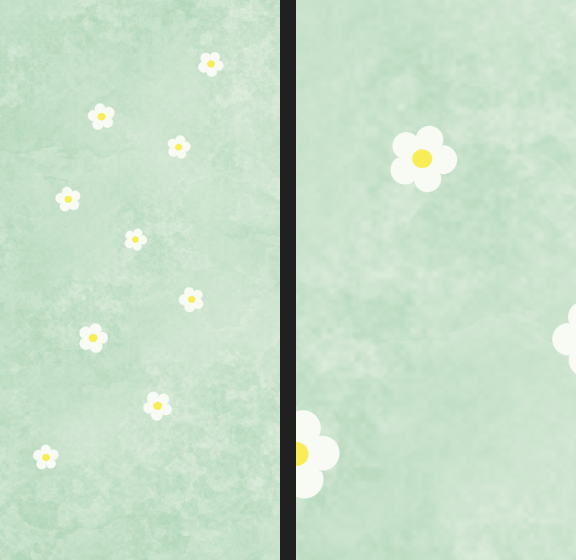
Left, the full canvas; right, a detail of the centre.
A WebGL 2 fragment shader for this pattern:

```glsl
#version 300 es
precision highp float;

uniform vec2 u_resolution;
out vec4 fragColor;

// Colours
const vec3 DEEP_GREEN = vec3(0.705, 0.846, 0.732);
const vec3 PALE_GREEN = vec3(0.848, 0.916, 0.848);
const vec3 PETAL_WHITE = vec3(0.972, 0.982, 0.957);
const vec3 CENTRE_YELLOW = vec3(0.975, 0.930, 0.340);

// Flowers, in units of canvas width unless noted
const int FLOWER_COUNT = 9;
const float PETALS = 5.0;
const float MIN_RADIUS = 0.041;
const float MAX_RADIUS = 0.057;
const vec2 FIELD_LOW = vec2(0.18, 0.20);   // fractions of the canvas
const vec2 FIELD_SIZE = vec2(0.61, 0.70);
const float PETAL_REACH = 0.59;            // relative to flower radius
const float PETAL_SIZE = 0.39;
const float CENTRE_SIZE = 0.29;

// Watercolour paper
const float BASE_TONE = 0.56;
const float WASH_SCALE = 2.6;
const float WASH_STRENGTH = 0.95;
const float STAIN_SCALE = 3.2;
const float STAIN_DEPTH = 0.42;
const float DAB_SCALE = 22.0;
const float DAB_STRENGTH = 0.30;
const float GRAIN_SCALE = 150.0;
const float GRAIN_STRENGTH = 0.34;

const float TAU = 6.28318;
const float GOLDEN = 0.618034;

float hash(vec2 p) {
    return fract(sin(dot(p, vec2(127.1, 311.7))) * 43758.5453);
}

float noise(vec2 p) {
    vec2 cell = floor(p);
    vec2 f = fract(p);
    f = f * f * (3.0 - 2.0 * f);
    float low = mix(hash(cell), hash(cell + vec2(1, 0)), f.x);
    float high = mix(hash(cell + vec2(0, 1)), hash(cell + vec2(1, 1)), f.x);
    return mix(low, high, f.y);
}

float fbm(vec2 p) {
    float sum = 0.0;
    float amplitude = 0.5;
    for (int i = 0; i < 6; i++) {
        sum += amplitude * noise(p);
        p = mat2(1.6, 1.2, -1.2, 1.6) * p + 7.3;
        amplitude *= 0.5;
    }
    return sum;
}

// Pigment that gathers on one side of a drying line and fades on the other
float stain(vec2 p, float level) {
    float rise = fbm(p) - level;
    return smoothstep(-0.004, 0.008, rise) * exp(-max(rise, 0.0) * 20.0);
}

vec3 paper(vec2 p) {
    vec2 warp = vec2(fbm(p * 3.0 + 11.0), fbm(p * 3.0 + 37.0)) - 0.5;
    float wash = fbm((p + 0.3 * warp) * WASH_SCALE + 4.0);
    float tone = BASE_TONE + WASH_STRENGTH * (wash - 0.49);

    // Patchy stains with one crisp border
    vec2 flow = (p + 0.15 * warp) * vec2(0.8, 1.2) * STAIN_SCALE;
    float darkMask = smoothstep(0.36, 0.62, noise(p * 2.8 + 21.0));
    float paleMask = smoothstep(0.40, 0.65, noise(p * 3.1 + 44.0));
    tone -= STAIN_DEPTH * darkMask * stain(flow + 15.0, 0.50);
    tone += 0.6 * STAIN_DEPTH * paleMask * stain(flow * 1.5 + 52.0, 0.50);

    // Pale sponge dabs, small pigment flecks and fine tooth
    float dabMask = smoothstep(0.36, 0.60, fbm(p * 3.5 + 63.0));
    float dabs = smoothstep(0.47, 0.58, fbm(p * DAB_SCALE + 5.0));
    float flecks = smoothstep(0.55, 0.64, fbm(p * DAB_SCALE * 1.3 + 81.0));
    tone += DAB_STRENGTH * dabMask * (dabs - 0.40);
    tone -= 0.5 * DAB_STRENGTH * darkMask * flecks;
    float grain = noise(p * GRAIN_SCALE) + noise(p * GRAIN_SCALE * 0.47 + 9.0) - 1.0;
    tone += GRAIN_STRENGTH * grain * (0.5 + 0.5 * dabMask);

    return mix(DEEP_GREEN, PALE_GREEN, clamp(tone, 0.0, 1.1));
}

vec3 addFlower(vec3 colour, vec2 p, float radius, float seed, float pixel) {
    float sector = TAU / PETALS;
    float angle = atan(p.y, p.x) + hash(vec2(seed, 3.0)) * TAU;
    float index = mod(floor(angle / sector), PETALS);
    float local = mod(angle, sector) - 0.5 * sector;
    vec2 q = length(p) / radius * vec2(cos(local), sin(local));

    float size = PETAL_SIZE + 0.05 * (hash(vec2(seed, index + 10.0)) - 0.3);
    float petal = (length(q - vec2(PETAL_REACH, 0.0)) - size) * radius;
    float centre = length(p * vec2(1.0, 1.08)) - CENTRE_SIZE * radius;
    colour = mix(colour, PETAL_WHITE, smoothstep(pixel, -pixel, petal));
    return mix(colour, CENTRE_YELLOW, smoothstep(pixel, -pixel, centre));
}

void main() {
    vec2 p = gl_FragCoord.xy / u_resolution.x;
    float height = u_resolution.y / u_resolution.x;
    float pixel = 0.8 / u_resolution.x;
    vec3 colour = paper(p);

    // Golden-ratio steps spread the flowers sideways as they climb
    for (int i = 0; i < FLOWER_COUNT; i++) {
        float seed = float(i);
        vec2 jitter = vec2(hash(vec2(seed, 1.0)), hash(vec2(seed, 2.0))) - 0.5;
        vec2 slot = vec2(fract(seed * GOLDEN), seed / float(FLOWER_COUNT - 1));
        vec2 spot = FIELD_LOW + FIELD_SIZE * (slot + jitter * vec2(0.10, 0.07));
        float radius = mix(MIN_RADIUS, MAX_RADIUS, hash(vec2(seed, 4.0)));
        colour = addFlower(colour, p - spot * vec2(1.0, height), radius, seed, pixel);
    }
    fragColor = vec4(colour, 1.0);
}
```
